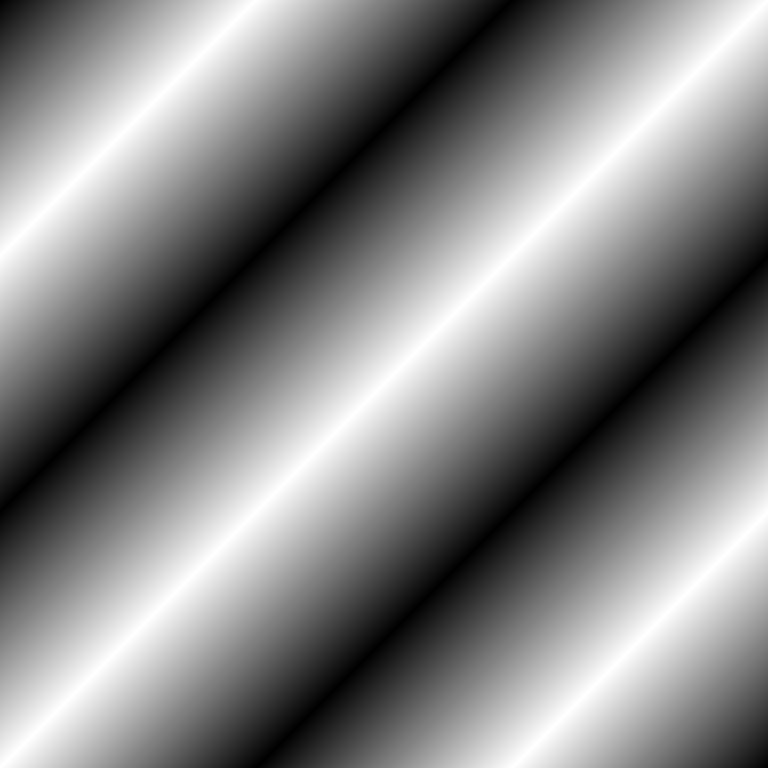
Give the GLSL for this background, as a WebGL 2 fragment shader.

```glsl
#version 300 es
precision highp float;

#define REPEATS 1.5
#define CREST_OFFSET 0.0
#define TROUGH_COLOR vec3(0.0)
#define CREST_COLOR vec3(1.0)

uniform vec2 u_resolution;
out vec4 fragColor;

// Linear wave: 1 at whole phases, 0 halfway between them
float triangleWave(float phase) {
    return abs(2.0 * fract(phase) - 1.0);
}

void main() {
    vec2 uv = gl_FragCoord.xy / u_resolution;

    // Bands run parallel to the rising diagonal
    float phase = (uv.x - uv.y) * REPEATS + CREST_OFFSET;
    float brightness = triangleWave(phase);

    fragColor = vec4(mix(TROUGH_COLOR, CREST_COLOR, brightness), 1.0);
}
```
